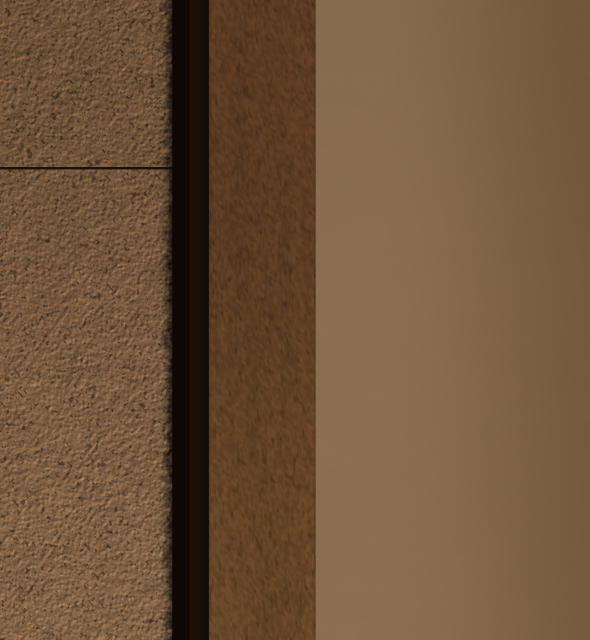
Give the GLSL for this texture, as a Shadertoy shader.

```glsl
// Rough stone cladding, a dark recess, a vertical wood trim and a softly lit plain wall.

// Layout, as fractions of the canvas
const float STONE_END = 0.292;
const float WOOD_START = 0.354;
const float WOOD_END = 0.535;
const float SLOT_LINE = 0.323;
const float JOINT_Y = 0.737;
const float JOINT_HALF = 0.0012;

// Surface detail
const float GRIT_SCALE = 215.0;
const float GRIT_RELIEF = 0.50;
const float GRAIN_DEPTH = 0.15;

// Colours
const vec3 STONE_TOP = vec3(0.430, 0.322, 0.220);
const vec3 STONE_BOTTOM = vec3(0.505, 0.382, 0.270);
const vec3 SLOT_BLACK = vec3(0.050, 0.030, 0.016);
const vec3 SLOT_BROWN = vec3(0.100, 0.056, 0.024);
const vec3 SLOT_GLINT = vec3(0.175, 0.080, 0.030);
const vec3 WOOD_TOP = vec3(0.350, 0.228, 0.128);
const vec3 WOOD_BOTTOM = vec3(0.392, 0.264, 0.147);
const vec3 WALL_LIGHT = vec3(0.545, 0.432, 0.316);
const vec3 WALL_SHADE = vec3(0.455, 0.346, 0.233);

float hash(vec2 p) {
    vec3 q = fract(vec3(p.xyx) * 0.1031);
    q += dot(q, q.yzx + 33.33);
    return fract((q.x + q.y) * q.z);
}

float noise(vec2 p) {
    vec2 cell = floor(p), f = fract(p);
    f = f * f * (3.0 - 2.0 * f);
    float low = mix(hash(cell), hash(cell + vec2(1, 0)), f.x);
    float high = mix(hash(cell + vec2(0, 1)), hash(cell + vec2(1, 1)), f.x);
    return mix(low, high, f.y);
}

float fbm(vec2 p) {
    float sum = 0.0, amp = 0.5;
    for (int i = 0; i < 4; i++) {
        sum += amp * noise(p);
        p = mat2(1.6, 1.2, -1.2, 1.6) * p + 17.3;
        amp *= 0.5;
    }
    return sum;
}

// Each layer is turned so that no lattice direction shows
float gritHeight(vec2 p) {
    vec2 a = mat2(0.82, 0.57, -0.57, 0.82) * p;
    vec2 b = mat2(0.34, 0.94, -0.94, 0.34) * p;
    return 0.75 * noise(a * GRIT_SCALE) + 0.45 * noise(b * GRIT_SCALE * 1.5 + 41.0)
         + 0.45 * noise(b * GRIT_SCALE * 0.5 + 9.0);
}

// Coverage to the right of an edge, one pixel soft
float rightOf(float x, float edge, float px) {
    return smoothstep(-px, px, x - edge);
}

vec3 stone(vec2 uv, vec2 p, float px) {
    // Relief lit from the upper left
    vec2 toLight = vec2(-0.0018, 0.0024);
    float relief = gritHeight(p) - gritHeight(p + toLight);
    float mottling = fbm(p * 38.0) - 0.47;
    vec3 col = mix(STONE_BOTTOM, STONE_TOP, smoothstep(0.0, 1.0, uv.y));
    // Rounded, ragged side turning into the recess
    float ragged = 0.008 * (noise(p * 85.0) - 0.5) + 0.008 * (noise(p * 190.0) - 0.5);
    float turn = smoothstep(0.262, STONE_END + 0.004, uv.x + ragged);
    col *= 1.0 + GRIT_RELIEF * (1.0 + 0.5 * turn) * relief + 0.15 * mottling;
    vec2 pitSpace = mat2(0.6, 0.8, -0.8, 0.6) * p;
    col *= 1.0 - 0.36 * smoothstep(0.74, 0.95, noise(pitSpace * 250.0 + 70.0));
    col = mix(col, vec3(dot(col, vec3(0.333))) * vec3(1.14, 0.98, 0.80), 0.4 * turn);
    col *= 1.0 - 0.72 * turn * turn;
    // Horizontal joint with a faintly lit lower lip
    float d = uv.y - JOINT_Y;
    col *= 1.0 + 0.08 * exp(-abs(d + 0.005) * 450.0);
    float joint = 1.0 - smoothstep(JOINT_HALF, JOINT_HALF + px, abs(d));
    return mix(col, vec3(0.075, 0.048, 0.025), 0.92 * joint);
}

vec3 slot(vec2 uv, float px) {
    vec3 col = mix(SLOT_BLACK, SLOT_BROWN, rightOf(uv.x, SLOT_LINE, px));
    col *= 1.0 - 0.3 * smoothstep(0.338, WOOD_START, uv.x);
    float glint = exp(-pow((uv.x - SLOT_LINE) / 0.0016, 2.0));
    return mix(col, SLOT_GLINT, 0.7 * glint);
}

vec3 wood(vec2 uv, vec2 p) {
    // Long streaks, short slanted pores and a fine wavering figure
    float sway = 0.007 * (noise(p * vec2(12.0, 9.0)) - 0.5);
    float streaks = fbm(vec2((p.x + sway) * 60.0, p.y * 1.8)) - 0.47;
    float slant = 0.7 * (noise(p * vec2(16.0, 6.0) + 3.0) - 0.5);
    vec2 g = vec2(p.x + sway + slant * 0.02, p.y + p.x * 0.6);
    float pores = noise(g * vec2(270.0, 125.0)) + 0.7 * noise(g * vec2(190.0, 210.0) + 8.0) - 0.85;
    float flecks = smoothstep(0.68, 0.95, noise(g * vec2(240.0, 95.0) + 31.0));
    vec3 col = mix(WOOD_BOTTOM, WOOD_TOP, smoothstep(0.05, 0.75, uv.y));
    col *= 1.0 + GRAIN_DEPTH * (0.9 * streaks + 1.25 * pores) - 0.14 * flecks + 0.02;
    float inset = min(uv.x - WOOD_START, WOOD_END - uv.x);
    return col * mix(0.88, 1.0, smoothstep(0.0, 0.005, inset));
}

vec3 wall(vec2 uv, vec2 p) {
    // Broad light that falls off to the right and reaches farther near the floor
    float reach = 0.045 * (1.0 - uv.y);
    float fall = smoothstep(0.62, 1.03, uv.x - reach);
    vec3 col = mix(WALL_LIGHT, WALL_SHADE, fall);
    col *= 1.0 - 0.03 * smoothstep(0.5, 1.0, uv.y);
    float plaster = fbm(p * vec2(22.0, 40.0)) - 0.47;
    return col * (1.0 + 0.014 * plaster + 0.008 * (noise(p * 210.0) - 0.5));
}

void mainImage(out vec4 fragColor, in vec2 fragCoord) {
    vec2 uv = fragCoord / iResolution.xy;
    vec2 p = fragCoord / iResolution.y;
    float px = 0.7 / iResolution.x;
    vec3 col = stone(uv, p, px);
    col = mix(col, slot(uv, px), rightOf(uv.x, STONE_END, px));
    col = mix(col, wood(uv, p), rightOf(uv.x, WOOD_START, px));
    col = mix(col, wall(uv, p), rightOf(uv.x, WOOD_END, px));
    fragColor = vec4(clamp(col, 0.0, 1.0), 1.0);
}
```
